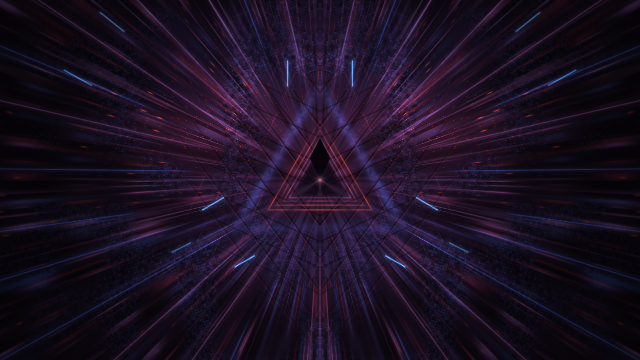
Reproduce this background procedurally as a Shadertoy shader.

```glsl
#define NIGHT vec3(0.042, 0.024, 0.058)
#define PLUM vec3(0.105, 0.052, 0.110)
#define BLUE vec3(0.15, 0.23, 0.52)
#define ICE vec3(0.30, 0.65, 0.95)
#define CRIMSON vec3(0.50, 0.12, 0.17)
#define EMBER vec3(1.00, 0.26, 0.12)
#define MAUVE vec3(0.42, 0.23, 0.42)
#define HALO_SIZE 0.138
#define FRAME_SIZE 0.083
#define CORE_SIZE 0.046

float hash(vec2 p) {
  vec3 h = fract(vec3(p.xyx) * 0.1031);
  h += dot(h, h.yzx + 33.33);
  return fract((h.x + h.y) * h.z);
}

float noise(vec2 p) {
  vec2 i = floor(p), f = fract(p);
  f = f * f * (3.0 - 2.0 * f);
  return mix(mix(hash(i), hash(i + vec2(1, 0)), f.x),
             mix(hash(i + vec2(0, 1)), hash(i + vec2(1, 1)), f.x), f.y);
}

float segment(vec2 p, vec2 a, vec2 b) {
  vec2 d = b - a;
  return length(p - a - d * clamp(dot(p - a, d) / dot(d, d), 0.0, 1.0));
}

float stroke(float dist, float width) {
  float aa = 0.8 / iResolution.y;
  return 1.0 - smoothstep(width - aa, width + aa, abs(dist));
}

float blob(vec2 p, vec2 centre, vec2 size) {
  vec2 d = (p - centre) / size;
  return exp(-dot(d, d));
}

// Narrow streaks that break up along their length
float rays(vec2 polar, float count, float seed) {
  return pow(noise(polar * vec2(count, 6.0) + seed), 7.0);
}

// Short glowing dashes scattered in polar cells
float sparks(vec2 polar, vec2 count, float chance) {
  vec2 g = polar * count, id = floor(g);
  vec2 d = fract(g) - 0.3 - 0.4 * vec2(hash(id + 7.0), hash(id + 19.0));
  d /= vec2(0.13, 0.2);
  return exp(-dot(d, d)) * step(1.0 - chance, hash(id));
}

void mainImage(out vec4 fragColor, in vec2 fragCoord) {
  vec2 p = (fragCoord - 0.5 * iResolution.xy) / iResolution.y;
  vec2 q = vec2(abs(p.x), p.y);
  float r = length(q), angle = atan(q.x, q.y);
  vec2 polar = vec2(angle, r);
  float tri = max(-q.y, dot(q, vec2(0.866, 0.5)));
  float outside = smoothstep(0.10, 0.32, r);
  float fade = exp(-2.8 * r * r);

  // Hazy depth
  vec3 col = NIGHT * (0.45 + 0.7 * fade) + PLUM * exp(-6.0 * r * r);
  col += CRIMSON * 0.15 * blob(q, vec2(0.27, 0.13), vec2(0.24, 0.10));
  col += BLUE * 0.14 * blob(q, vec2(0.12, -0.19), vec2(0.18, 0.10));
  col += BLUE * 0.07 * blob(q, vec2(0.24, 0.30), vec2(0.22, 0.16));
  col *= 0.6 + 0.8 * noise(polar * vec2(17.0, 5.0));

  // Grainy patches of blue and dark cells
  vec2 grid = mat2(0.96, 0.28, -0.28, 0.96) * q * 130.0;
  float grain = hash(floor(grid)) * smoothstep(0.65, 0.35, length(fract(grid) - 0.5));
  float patches = smoothstep(0.45, 0.8, noise(q * 9.0 + 3.0)) * outside * fade;
  col += BLUE * grain * patches * 0.5;
  col *= 1.0 - 0.5 * patches * step(0.6, hash(floor(grid * 0.7) + 5.0));

  // Radial beams
  vec3 beams = BLUE * rays(polar, 31.0, 4.0) * 0.6;
  beams += CRIMSON * rays(polar, 53.0, 17.0) * 0.55;
  beams += MAUVE * rays(polar, 83.0, 31.0) * 0.85;
  col += beams * outside * (0.4 + 0.5 * fade);

  // Long thin shafts, each slightly off the centre
  for (int i = 0; i < 16; i++) {
    float k = float(i), a = 0.15 + 0.19 * k + 0.1 * hash(vec2(k, 3.0));
    vec2 dir = vec2(sin(a), cos(a));
    float d = dot(q, vec2(dir.y, -dir.x)) - 0.05 * (hash(vec2(k, 8.0)) - 0.5);
    float start = 0.16 + 0.35 * hash(vec2(k, 5.0));
    float along = smoothstep(start, start + 0.12, dot(q, dir)) * exp(-0.8 * r);
    vec3 tint = mix(BLUE, MAUVE, step(0.35, hash(vec2(k, 11.0))));
    col += tint * along * (0.7 * stroke(d, 0.0013) + 0.3 * exp(-abs(d) * 170.0));
  }

  // Blue halo triangle, strongest along the sloping sides
  float band = exp(-pow(abs(tri - HALO_SIZE + 0.004) / 0.014, 2.0));
  float side = mix(0.22, 0.55, smoothstep(-0.13, -0.06, q.y));
  side *= smoothstep(0.32, 0.16, q.y);
  col += BLUE * band * side * (0.6 + 0.6 * noise(q * 150.0));

  // Crossing struts, dark and lit
  float reach = exp(-8.0 * r * r), open = smoothstep(0.04, 0.08, tri);
  for (int i = -4; i <= 5; i++) {
    float offset = float(i) * 0.055 + 0.02;
    float rise = dot(q, vec2(0.91, 0.41)) - offset;
    float fall = dot(q, vec2(0.80, -0.60)) - offset;
    float tilt = dot(q, vec2(0.42, -0.91)) - offset * 1.2;
    float wear = noise(q * 24.0 + float(i) * 5.0) * open;
    col *= 1.0 - 0.6 * max(stroke(fall, 0.0016), stroke(tilt, 0.0014)) * reach;
    col += CRIMSON * 0.8 * stroke(rise, 0.0011) * reach * wear * wear;
    col += CRIMSON * 0.5 * stroke(fall - 0.004, 0.0009) * reach * wear;
  }
  col = mix(col, MAUVE * 0.45, 0.6 * stroke(q.y, 0.0014) * outside * fade);
  col += MAUVE * 0.6 * stroke(q.x, 0.0015) * smoothstep(-0.14, -0.25, q.y);

  // Nested glowing frames
  for (int i = 0; i < 5; i++) {
    float k = float(i), d = tri - FRAME_SIZE * pow(0.84, k);
    vec3 tint = mix(EMBER, MAUVE * 1.3, min(k * 0.3, 1.0));
    float wear = (0.1 + 0.9 * noise(q * 36.0 + k * 9.0)) * smoothstep(0.19, 0.08, q.y);
    col += tint * wear * (0.6 * stroke(d, 0.0014) + 0.11 * exp(-abs(d) * 160.0));
  }

  // Dark core with a diamond and spokes
  float core = smoothstep(CORE_SIZE, CORE_SIZE - 0.003, tri);
  float spokes = pow(abs(cos(angle * 3.0)), 8.0) + stroke(fract(q.y * 90.0) - 0.5, 0.12);
  col = mix(col, NIGHT + MAUVE * spokes * 0.35 * step(q.y, 0.0), core * 0.7);
  float diamond = q.x / 0.028 + abs(q.y - 0.06) / 0.057;
  col = mix(col, NIGHT * 0.7, smoothstep(1.05, 0.95, diamond));
  col += vec3(0.9, 0.55, 0.6) * exp(-r * 190.0);

  // Embers
  float warm = outside * (0.2 + blob(q, vec2(0.34, 0.17), vec2(0.28, 0.16)));
  col += EMBER * 0.7 * sparks(polar, vec2(38.0, 22.0), 0.05) * warm;
  col += EMBER * 0.5 * sparks(polar, vec2(90.0, 48.0), 0.16) * warm * fade;

  // Icy slashes
  vec4 slashes[6] = vec4[6](
    vec4(0.090, 0.262, 0.090, 0.330), vec4(0.268, -0.049, 0.326, -0.083),
    vec4(0.183, -0.211, 0.236, -0.241), vec4(0.635, 0.263, 0.710, 0.305),
    vec4(0.545, 0.413, 0.610, 0.465), vec4(0.360, -0.175, 0.410, -0.200));
  for (int i = 0; i < 6; i++) {
    float d = segment(q, slashes[i].xy, slashes[i].zw);
    float power = i < 3 ? 1.0 : 0.6;
    col += ICE * power * (0.75 * stroke(d, 0.0016) + 0.2 * exp(-d * 180.0));
  }
  fragColor = vec4(clamp(col, 0.0, 1.0), 1.0);
}
```
